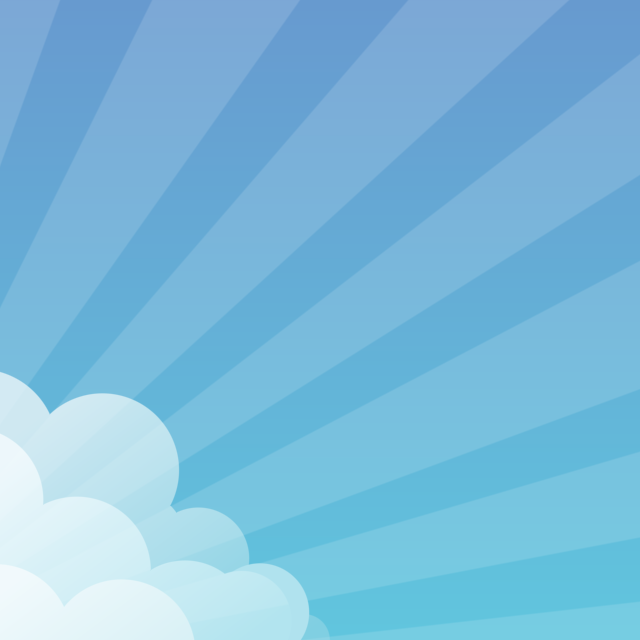
Write a three.js fragment shader that draws this background.

```glsl
varying vec2 vUv;

const vec3 SKY_HIGH = vec3(0.405, 0.603, 0.812);
const vec3 SKY_LOW = vec3(0.378, 0.775, 0.870);
const vec3 WHITE = vec3(1.0);
const vec2 RAY_ORIGIN = vec2(-0.2995, -0.0872);
const float EDGE = 0.0013;

// Coverage of four angular bands, in degrees
float rayBands(float angle, float soft, vec4 lower, vec4 upper) {
  vec4 rise = smoothstep(lower - soft, lower + soft, vec4(angle));
  vec4 fall = smoothstep(upper - soft, upper + soft, vec4(angle));
  return dot(rise - fall, vec4(1.0));
}

float sunRays(vec2 p, vec2 origin) {
  vec2 d = p - origin;
  float angle = degrees(atan(d.y, d.x));
  float soft = degrees(EDGE * 1.3 / length(d));
  return rayBands(angle, soft, vec4(-5.0, 10.78, 20.24, 32.06), vec4(6.46, 16.36, 27.61, 37.65))
       + rayBands(angle, soft, vec4(42.44, 54.75, 70.1, 120.0), vec4(49.23, 63.7, 95.0, 120.0));
}

float puff(vec2 p, vec2 center, float radius) {
  return length(p - center) - radius;
}

float cover(float dist) {
  return 1.0 - smoothstep(-EDGE, EDGE, dist);
}

// Cloud tint, fading from the upper left to the lower right
vec3 cloudTint(vec2 p, vec3 crest, vec3 base, float start, float end) {
  float slide = dot(vec2(p.x, 1.0 - p.y), vec2(0.6, 0.8));
  return mix(crest, base, clamp((slide - start) / (end - start), 0.0, 1.0));
}

float backCloud(vec2 p) {
  float d = puff(p, vec2(-0.033, 0.301), 0.1224);
  d = min(d, puff(p, vec2(0.160, 0.2656), 0.1198));
  d = min(d, puff(p, vec2(0.195, 0.140), 0.100));
  d = min(d, puff(p, vec2(0.310, 0.1276), 0.0794));
  return min(d, puff(p, vec2(0.475, 0.0), 0.0404));
}

float middleCloud(vec2 p) {
  float d = puff(p, vec2(-0.0456, 0.2188), 0.1133);
  d = min(d, puff(p, vec2(0.1198, 0.1081), 0.1159));
  d = min(d, puff(p, vec2(0.289, 0.0208), 0.1035));
  return min(d, puff(p, vec2(0.3776, 0.030), 0.078));
}

float frontCloud(vec2 p) {
  float d = puff(p, vec2(-0.0065, 0.0), 0.1185);
  return min(d, puff(p, vec2(0.190, -0.0208), 0.1155));
}

void main() {
  vec2 p = vUv;
  float rays = sunRays(p, RAY_ORIGIN);

  // Sky and rays
  vec3 color = mix(SKY_LOW, SKY_HIGH, p.y);
  color = mix(color, WHITE, 0.135 * rays);

  // Clouds, from back to front
  vec3 backTint = cloudTint(p, vec3(0.81, 0.91, 0.947), vec3(0.50, 0.81, 0.885), 0.56, 1.083);
  backTint = mix(backTint, WHITE, 0.10 * rays);
  color = mix(color, backTint, cover(backCloud(p)));

  vec3 shadeTint = vec3(0.69, 0.886, 0.935);
  color = mix(color, shadeTint, cover(puff(p, vec2(0.4063, 0.043), 0.0768)));

  vec3 middleTint = cloudTint(p, vec3(0.93, 0.97, 0.985), vec3(0.70, 0.895, 0.937), 0.58, 1.03);
  middleTint = mix(middleTint, WHITE, 0.08 * rays);
  color = mix(color, middleTint, cover(middleCloud(p)));

  vec3 frontTint = cloudTint(p, vec3(0.945, 0.978, 0.988), vec3(0.84, 0.94, 0.96), 0.74, 1.0);
  color = mix(color, frontTint, cover(frontCloud(p)));

  gl_FragColor = vec4(color, 1.0);
}
```
